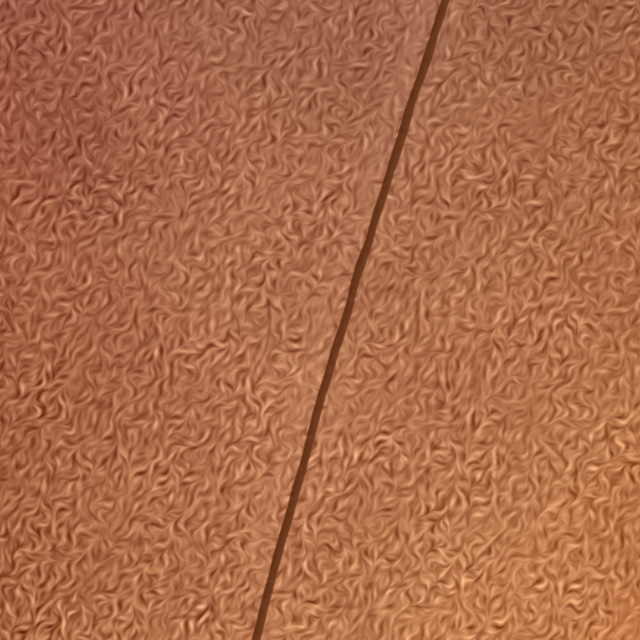
This texture is drawn by a Shadertoy shader. Its source:

```glsl
// Tan leather-like surface with short curly grain and one dark slanted crease.
// The grain is noise smeared along a winding direction field; a four-corner
// gradient with soft blotches tints it, and a curved line is laid on top.

#define GRAIN_FREQ 125.0
#define GRAIN_LENGTH 0.017
#define GRAIN_CONTRAST 0.62
#define CURL_FREQ 34.0
#define CURL_AMOUNT 4.0
#define MAIN_ANGLE 1.05
#define CREASE_HALF_WIDTH 0.0064
#define CREASE_COLOR vec3(0.41, 0.215, 0.11)

vec2 hashGradient(vec2 cell) {
    vec3 p = fract(cell.xyx * vec3(0.1031, 0.1030, 0.0973));
    p += dot(p, p.yzx + 33.33);
    return fract((p.xx + p.yz) * p.zy) * 2.0 - 1.0;
}

float gradientNoise(vec2 p) {
    vec2 i = floor(p), f = fract(p);
    vec2 u = f * f * f * (f * (f * 6.0 - 15.0) + 10.0);
    float a = dot(hashGradient(i), f);
    float b = dot(hashGradient(i + vec2(1, 0)), f - vec2(1, 0));
    float c = dot(hashGradient(i + vec2(0, 1)), f - vec2(0, 1));
    float d = dot(hashGradient(i + vec2(1, 1)), f - vec2(1, 1));
    return mix(mix(a, b, u.x), mix(c, d, u.x), u.y);
}

vec2 grainDirection(vec2 p) {
    float angle = MAIN_ANGLE + CURL_AMOUNT * gradientNoise(p * CURL_FREQ + 17.0);
    return vec2(cos(angle), sin(angle));
}

// Averages fine noise along the direction field, both ways from p.
float curlyGrain(vec2 p) {
    const int STEPS = 4;
    float stepSize = 0.5 * GRAIN_LENGTH / float(STEPS);
    float sum = gradientNoise(p * GRAIN_FREQ), total = 1.0;
    vec2 ahead = p, behind = p;
    for (int i = 1; i <= STEPS; i++) {
        ahead += grainDirection(ahead) * stepSize;
        behind -= grainDirection(behind) * stepSize;
        float weight = 1.0 - 0.6 * float(i) / float(STEPS);
        sum += weight * (gradientNoise(ahead * GRAIN_FREQ) + gradientNoise(behind * GRAIN_FREQ));
        total += 2.0 * weight;
    }
    return sum / total;
}

vec3 surfaceTint(vec2 p) {
    vec3 bottom = mix(vec3(0.665, 0.395, 0.255), vec3(0.765, 0.48, 0.295), p.x);
    vec3 top = mix(vec3(0.59, 0.335, 0.255), vec3(0.62, 0.39, 0.27), p.x);
    vec3 tint = mix(bottom, top, p.y);
    tint += vec3(0.022, 0.036, 0.036) * sin(3.14159 * clamp(p.x, 0.0, 1.0));
    float blotch = gradientNoise(p * 4.0 + 5.0) + 0.6 * gradientNoise(p * 11.0 + 9.0);
    return tint + blotch * vec3(0.045, 0.045, 0.032);
}

// Signed distance to the crease; negative on its left.
float creaseDistance(vec2 p) {
    float center = 0.4 + 0.297 * p.y - 0.04 * p.y * (1.0 - p.y);
    center += 0.003 * gradientNoise(vec2(p.y * 14.0, 3.5));
    return (p.x - center) * 0.958;
}

void mainImage(out vec4 fragColor, in vec2 fragCoord) {
    vec2 p = fragCoord / iResolution.xy;
    float pixel = 1.0 / iResolution.y;
    vec3 color = surfaceTint(p);
    float d = creaseDistance(p);

    // Pale, smoother strips beside the crease
    float leftStrip = exp(-pow((d + 0.026) / 0.02, 2.0)) * (0.4 + 0.6 * p.y);
    float rightStrip = exp(-pow((d - 0.016) / 0.014, 2.0)) * 0.5;
    float strip = leftStrip + rightStrip;
    color += strip * vec3(0.035, 0.036, 0.04);

    // Grain, calmer toward the top and with soft patches of strength
    float strength = mix(1.12, 0.82, p.y) * (1.0 - 0.35 * strip);
    strength *= 1.0 + 0.5 * gradientNoise(p * 9.0 + 40.0);
    float grain = curlyGrain(p) + 0.12 * gradientNoise(p * 70.0 + 60.0);
    color += GRAIN_CONTRAST * strength * grain * vec3(1.0, 1.02, 0.86);

    // Crease with a slightly darker left wall
    float halfWidth = CREASE_HALF_WIDTH * (1.0 + 0.25 * gradientNoise(vec2(p.y * 25.0, 8.5)));
    float edge = max(pixel, 0.0018);
    float crease = 1.0 - smoothstep(halfWidth - edge, halfWidth + edge, abs(d));
    vec3 creaseColor = CREASE_COLOR + 0.03 * d / halfWidth + 0.08 * grain;
    color = mix(color, creaseColor, crease);

    fragColor = vec4(clamp(color, 0.0, 1.0), 1.0);
}
```
